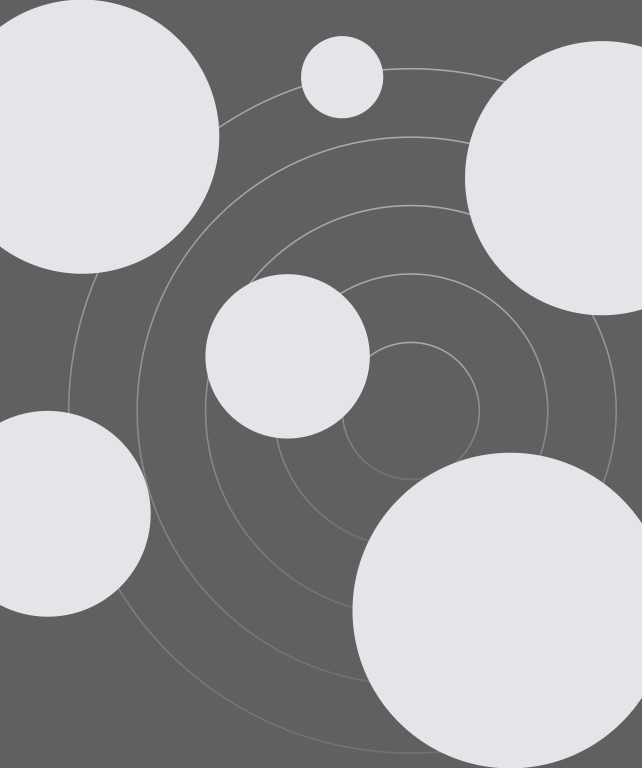
Give the GLSL for this background, as a Shadertoy shader.

```glsl
// Pale discs scattered over thin concentric rings on a flat grey ground.

const vec3 GROUND = vec3(0.378, 0.378, 0.378);
const vec3 PALE = vec3(0.898, 0.894, 0.914);

const vec2 RING_CENTER = vec2(0.535, 0.465);
const float RING_STEP = 0.0891;
const float RING_HALF_WIDTH = 0.001;
const int RING_COUNT = 5;

// Each disc holds its centre in xy and its radius in z.
const int DISC_COUNT = 6;
const vec3 DISCS[DISC_COUNT] = vec3[DISC_COUNT](
    vec3(0.107, 0.822, 0.1785),
    vec3(0.4455, 0.8995, 0.0535),
    vec3(0.784, 0.768, 0.1785),
    vec3(0.3745, 0.536, 0.107),
    vec3(0.0622, 0.331, 0.134),
    vec3(0.6645, 0.205, 0.2055)
);

float circleDistance(vec2 p, vec2 center, float radius) {
    return length(p - center) - radius;
}

// Antialiased coverage of the inside of a signed distance.
float coverage(float dist, float pixel) {
    return clamp(0.5 - dist / pixel, 0.0, 1.0);
}

// Thin ring that fades from its top to its bottom.
float ringOpacity(vec2 p, vec2 center, float radius, float halfWidth, float pixel) {
    float line = abs(circleDistance(p, center, radius)) - halfWidth;
    float height = clamp(0.5 + 0.5 * (p.y - center.y) / radius, 0.0, 1.0);
    return coverage(line, pixel) * mix(0.13, 0.56, height);
}

void mainImage(out vec4 fragColor, in vec2 fragCoord) {
    // Canvas height is one unit.
    vec2 p = fragCoord / iResolution.y;
    float pixel = 1.0 / iResolution.y;
    vec3 color = GROUND;

    // Evenly spaced rings
    for (int i = 1; i <= RING_COUNT; i++) {
        float radius = RING_STEP * float(i);
        color = mix(color, PALE, ringOpacity(p, RING_CENTER, radius, RING_HALF_WIDTH, pixel));
    }

    // Discs on top
    for (int i = 0; i < DISC_COUNT; i++) {
        vec3 disc = DISCS[i];
        color = mix(color, PALE, coverage(circleDistance(p, disc.xy, disc.z), pixel));
    }

    fragColor = vec4(color, 1.0);
}
```
